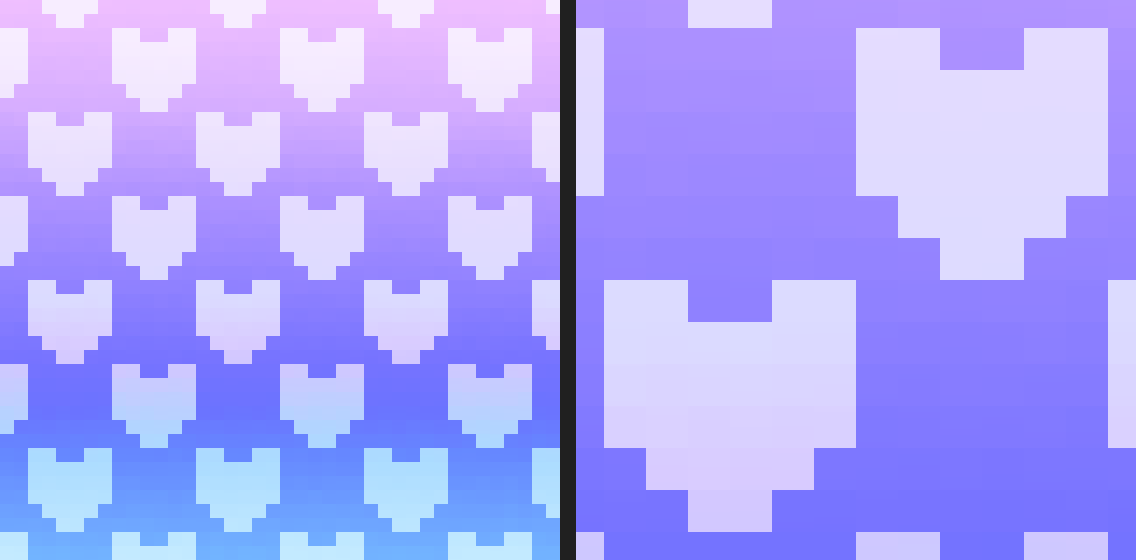
Left, the full canvas; right, a detail of the centre.
Give the GLSL for this pattern, as a three.js fragment shader.

```glsl
// Staggered blocky hearts on a 40 by 40 grid of square cells.
// Hearts are unions of boxes; hearts and ground each follow their own
// vertical colour ramp, stepped by cell row with a faint mottling.
varying vec2 vUv;

const float CELLS = 40.0;       // cells across the canvas
const float PERIOD = 12.0;      // cells between hearts in a row
const float ROW_STEP = 0.75;    // 0 = smooth ramp, 1 = flat cell rows
const float JITTER = 0.012;     // ramp shift from cell to cell

float hash(vec2 p) {
  vec3 q = fract(p.xyx * vec3(0.1031, 0.1030, 0.0973));
  q += dot(q, q.yzx + 33.33);
  return fract((q.x + q.y) * q.z);
}

// Signed distance to a box given by its half width, bottom and top
float box(vec2 p, float halfWidth, float bottom, float top) {
  return max(abs(p.x) - halfWidth, max(bottom - p.y, p.y - top));
}

// Heart six cells wide and high, centred on the origin
float heart(vec2 p) {
  float body = box(p, 3.0, -1.0, 3.0);
  float shoulder = box(p, 2.0, -2.0, 3.0);
  float tip = box(p, 1.0, -3.0, 3.0);
  float notch = box(p, 1.0, 2.0, 4.0);
  return max(min(body, min(shoulder, tip)), -notch);
}

// Offset from the nearest point of a square lattice through the centre
vec2 repeatAround(vec2 p, vec2 centre) {
  return mod(p - centre + 0.5 * PERIOD, PERIOD) - 0.5 * PERIOD;
}

// Blend towards the next colour between two heights
vec3 blend(vec3 below, vec3 above, float from, float to, float h) {
  return mix(below, above, clamp((h - from) / (to - from), 0.0, 1.0));
}

vec3 groundRamp(float h) {
  vec3 c = vec3(0.45, 0.71, 1.0);
  c = blend(c, vec3(0.40, 0.53, 1.0), 0.00, 0.19, h);
  c = blend(c, vec3(0.42, 0.45, 1.0), 0.19, 0.27, h);
  c = blend(c, vec3(0.46, 0.45, 1.0), 0.27, 0.35, h);
  c = blend(c, vec3(0.68, 0.57, 1.0), 0.35, 0.65, h);
  c = blend(c, vec3(0.84, 0.68, 1.0), 0.65, 0.81, h);
  return blend(c, vec3(0.94, 0.75, 1.0), 0.81, 1.00, h);
}

vec3 heartRamp(float h) {
  vec3 c = vec3(0.77, 0.92, 1.0);
  c = blend(c, vec3(0.67, 0.86, 1.0), 0.00, 0.18, h);
  c = blend(c, vec3(0.70, 0.83, 1.0), 0.18, 0.24, h);
  c = blend(c, vec3(0.82, 0.78, 1.0), 0.24, 0.35, h);
  c = blend(c, vec3(0.85, 0.80, 1.0), 0.35, 0.39, h);
  c = blend(c, vec3(0.86, 0.86, 1.0), 0.39, 0.47, h);
  c = blend(c, vec3(0.89, 0.86, 1.0), 0.47, 0.62, h);
  c = blend(c, vec3(0.93, 0.89, 0.995), 0.62, 0.76, h);
  return blend(c, vec3(0.97, 0.93, 1.0), 0.76, 0.93, h);
}

void main() {
  vec2 p = vUv * CELLS;
  vec2 cell = floor(p);

  // Two interleaved lattices give the staggered rows
  float d = min(heart(repeatAround(p, vec2(5.0))),
                heart(repeatAround(p, vec2(11.0))));
  float edge = 0.5 * fwidth(p.x);
  float mask = 1.0 - smoothstep(-edge, edge, d);

  // Ramp height, partly stepped by row and nudged per cell
  float height = mix(p.y, cell.y + 0.5, ROW_STEP) / CELLS;
  height += JITTER * (hash(cell) - 0.5);

  vec3 colour = mix(groundRamp(height), heartRamp(height), mask);
  gl_FragColor = vec4(colour, 1.0);
}
```
